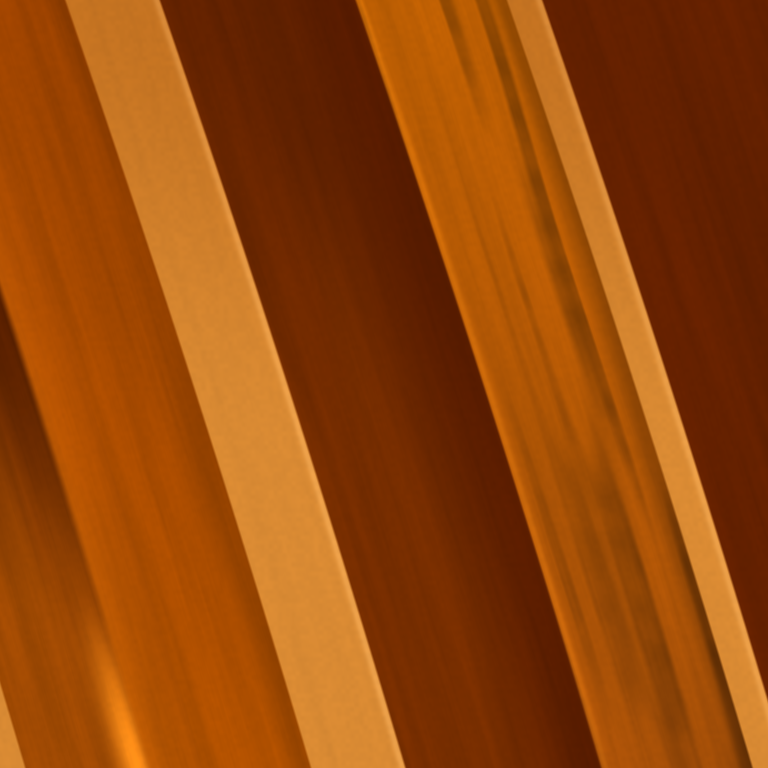
Give the GLSL for this texture, as a Shadertoy shader.

```glsl
// Slanted wooden slats: pale front edges, orange side faces and dark gaps.
// A sheared coordinate runs across the boards, each face is layered from left
// to right, and stretched noise gives the grain and slow shifts of tone.

float hash(vec2 p) {
    p = fract(p * vec2(0.1031, 0.1137));
    p += dot(p, p.yx + 33.33);
    return fract((p.x + p.y) * p.x * 17.3);
}

float noise(vec2 p) {
    vec2 i = floor(p), f = fract(p);
    f = f * f * (3.0 - 2.0 * f);
    return mix(mix(hash(i), hash(i + vec2(1, 0)), f.x),
               mix(hash(i + vec2(0, 1)), hash(i + vec2(1, 1)), f.x), f.y);
}

float fbm(vec2 p) {
    float sum = 0.0, amp = 0.5;
    for (int i = 0; i < 4; i++) {
        sum += amp * noise(p);
        p = p * 2.03 + 17.7;
        amp *= 0.5;
    }
    return sum / 0.9375;
}

// Coverage to the right of a board edge
float rightOf(float edge, float u) {
    float soft = max(0.0022, 0.8 / iResolution.y);
    return smoothstep(-soft, soft, u - edge);
}

// Thin highlight along a board edge
float rim(float edge, float u) {
    float d = (u - edge) / 0.005;
    return exp(-d * d);
}

vec3 paleFace(float down, float grain) {
    vec3 c = mix(vec3(0.77, 0.45, 0.13), vec3(0.85, 0.54, 0.20), smoothstep(0.0, 0.6, down));
    return c * (0.98 + 0.04 * grain);
}

void mainImage(out vec4 fragColor, in vec2 fragCoord) {
    vec2 uv = fragCoord / iResolution.xy;
    float down = 1.0 - uv.y;
    // Across-board coordinate, with a slight bow along the length
    float u = uv.x - 0.32 * down - 0.025 * down * (1.0 - down);

    // Grain stretched along the boards
    vec2 board = vec2(u + 0.012 * noise(vec2(u * 5.0, down * 3.0)), down);
    float fine = fbm(board * vec2(75.0, 3.0) + 40.0);
    float broad = fbm(board * vec2(13.0, 2.2) + 90.0);
    float speck = noise(uv * 170.0) - 0.5;

    // Lower left: pale corner, then a shaded face opening into a warm glow
    vec3 color = paleFace(down, fine);
    vec3 shaded = mix(vec3(0.34, 0.12, 0.0), vec3(0.63, 0.29, 0.01),
                      smoothstep(0.42, 0.88, down + 0.25 * (broad - 0.5) - 0.6 * (u + 0.2)));
    shaded *= 0.88 + 0.24 * fine;
    float glow = exp(-pow((u + 0.142) / 0.021, 2.0)) * smoothstep(0.76, 1.0, down);
    shaded += glow * vec3(0.36, 0.27, 0.09);
    color = mix(color, shaded, rightOf(-0.287, u));

    // Left orange face, brighter at its outer edge
    vec3 leftFace = mix(vec3(0.59, 0.25, 0.0), vec3(0.66, 0.30, 0.0), down);
    leftFace *= 0.83 + 0.18 * fine + 0.18 * broad;
    leftFace += vec3(0.11, 0.07, 0.015) * exp(-(u + 0.127) / 0.035);
    leftFace *= 1.0 - 0.12 * smoothstep(0.04, 0.085, u);
    color = mix(color, leftFace, smoothstep(-0.132, -0.120, u));

    // Wide pale edge
    color = mix(color, paleFace(down, fine), rightOf(0.085, u));
    color += vec3(0.08, 0.09, 0.09) * rim(0.204, u);

    // Central gap: warm in the middle, deep brown at the right
    vec3 gap = mix(vec3(0.38, 0.13, 0.0), vec3(0.47, 0.18, 0.0),
                   smoothstep(0.0, 0.8, down + 0.5 * (broad - 0.5)));
    gap = mix(gap, vec3(0.33, 0.10, 0.0), 0.85 * smoothstep(0.31, 0.45, u + 0.05 * (broad - 0.5)));
    gap *= 0.92 + 0.16 * fine;
    color = mix(color, gap, rightOf(0.208, u));

    // Right orange face with strong dark streaks
    vec3 streaked = mix(vec3(0.74, 0.37, 0.01), vec3(0.67, 0.32, 0.03), down);
    float streak = smoothstep(0.52, 0.85, noise(board * vec2(62.0, 2.6) + 7.0));
    float ripple = 0.6 + 0.4 * noise(vec2(u * 45.0, down * 34.0));
    streaked *= 0.92 + 0.16 * fine;
    streaked *= 1.0 - streak * ripple * mix(0.16, 0.34, smoothstep(0.50, 0.64, u));
    streaked *= 1.0 - 0.22 * smoothstep(0.625, 0.66, u);
    color = mix(color, streaked, rightOf(0.463, u));
    color += vec3(0.10, 0.07, 0.02) * rim(0.468, u);

    // Narrow pale edge, then the dark gap on the far right
    color = mix(color, paleFace(down, fine), rightOf(0.660, u));
    color += vec3(0.07, 0.08, 0.08) * rim(0.702, u);
    vec3 farGap = vec3(0.385, 0.125, 0.0) * (0.86 + 0.14 * fine + 0.14 * broad);
    color = mix(color, farGap, rightOf(0.706, u));

    color *= 1.0 + 0.03 * speck;
    fragColor = vec4(clamp(color, 0.0, 1.0), 1.0);
}
```
